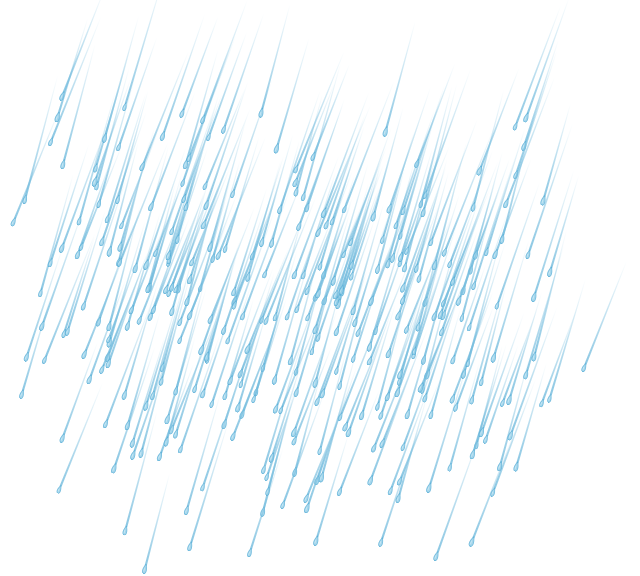
Give the GLSL for this pattern, as a WebGL 1 fragment shader.

```glsl
precision highp float;
// Slanted rain: teardrop heads with long, fading blue trails on white.

uniform vec2 u_resolution;

const int DROP_COUNT = 340;
const vec3 PAPER = vec3(1.0);
const vec3 TRAIL_BLUE = vec3(0.46, 0.74, 0.87);
const vec3 RIM_BLUE = vec3(0.34, 0.68, 0.84);
const vec3 BODY_BLUE = vec3(0.58, 0.81, 0.91);
const vec3 GLINT_BLUE = vec3(0.76, 0.90, 0.96);

float hash(float index, float seed) {
  return fract(sin(index * 127.1 + seed * 311.7) * 43758.5453);
}

// Antialiased coverage of a band, kept correct when thinner than a pixel.
float bandCoverage(float dist, float halfWidth, float pixel) {
  float edge = clamp((halfWidth - dist) / pixel + 0.5, 0.0, 1.0);
  return min(edge, 2.0 * halfWidth / pixel);
}

// Head position: denser in the middle, thinning towards the borders.
vec2 dropPosition(float index, float aspect) {
  float across = 0.8 * hash(index, 1.0) + 0.25 * hash(index, 2.0);
  float up = hash(index, 3.0) + hash(index, 4.0) - 1.0;
  return vec2((across - 0.015) * aspect / 1.113, 0.42 + 0.42 * up);
}

// Half width of the teardrop; t runs from its round foot to its tip.
float teardropProfile(float t, float radius) {
  t = clamp(t, 0.0, 1.0);
  return 2.6 * radius * sqrt(t) * (1.0 - t);
}

// Tapered trail; local.y runs from the head to the tail.
vec3 paintTrail(vec3 color, vec2 local, float start, float len, float pixel) {
  float u = (local.y - start) / (len - start);
  if (u < 0.0 || u > 1.0) return color;
  float halfWidth = mix(0.0019, 0.0007, u);
  float alpha = 0.85 * (1.0 - u) * smoothstep(0.0, 0.02, u);
  return mix(color, TRAIL_BLUE, alpha * bandCoverage(abs(local.x), halfWidth, pixel));
}

// Teardrop with a dark rim, translucent body and a pale glint.
vec3 paintHead(vec3 color, vec2 local, float len, float radius, float pixel) {
  float t = local.y / len;
  if (t < -0.1 || t > 1.0) return color;
  float halfWidth = teardropProfile(t, radius);
  float outer = bandCoverage(abs(local.x), halfWidth, pixel);
  float inner = bandCoverage(abs(local.x), max(halfWidth - 0.0013, 0.0), pixel);
  inner *= smoothstep(0.04, 0.16, t);
  float glint = bandCoverage(abs(local.x + 0.2 * radius), 0.0007, pixel);
  glint *= smoothstep(0.15, 0.3, t) * (1.0 - smoothstep(0.45, 0.65, t));
  vec3 body = mix(BODY_BLUE, GLINT_BLUE, glint);
  return mix(color, mix(RIM_BLUE, body, inner), 0.85 * outer);
}

void main() {
  float pixel = 1.0 / u_resolution.y;
  float aspect = u_resolution.x * pixel;
  vec2 point = gl_FragCoord.xy * pixel;
  vec3 color = PAPER;

  for (int i = 0; i < DROP_COUNT; i++) {
    float index = float(i) + 1.0;
    vec2 offset = point - dropPosition(index, aspect);

    // Skip drops whose bounding box misses this point.
    if (offset.x < -0.02 || offset.x > 0.12) continue;
    if (offset.y < -0.02 || offset.y > 0.26) continue;

    float angle = mix(0.25, 0.39, hash(index, 5.0));
    float trailLength = mix(0.18, 0.25, hash(index, 6.0));
    float headLength = mix(0.016, 0.020, hash(index, 7.0));
    float headRadius = 0.21 * headLength;

    // Local frame: y points up along the trail.
    vec2 axis = vec2(sin(angle), cos(angle));
    vec2 local = vec2(dot(offset, vec2(axis.y, -axis.x)), dot(offset, axis));

    color = paintTrail(color, local, 0.7 * headLength, trailLength, pixel);
    color = paintHead(color, local, headLength, headRadius, pixel);
  }

  gl_FragColor = vec4(color, 1.0);
}
```
